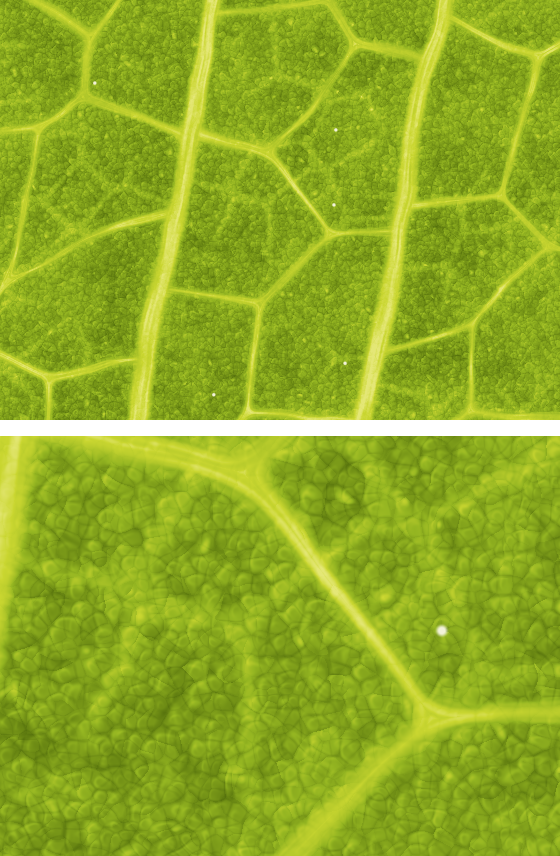
Top: the whole. Bottom: its middle third, enlarged.
This texture is drawn by a Shadertoy shader. Its source:

```glsl
// Close view of a green leaf: pale slanted main veins, a net of side veins
// between them, and small rounded tissue cells filling the gaps.
// Veins are Voronoi borders held within strips; tissue is finer Voronoi.

vec2 hash22(vec2 p) {
    vec3 a = fract(p.xyx * vec3(0.1031, 0.1030, 0.0973));
    a += dot(a, a.yzx + 33.33);
    return fract((a.xx + a.yz) * a.zy);
}

float noise(vec2 p) {
    vec2 i = floor(p), f = fract(p);
    f = f * f * (3.0 - 2.0 * f);
    return mix(mix(hash22(i).x, hash22(i + vec2(1, 0)).x, f.x),
               mix(hash22(i + vec2(0, 1)).x, hash22(i + vec2(1, 1)).x, f.x), f.y);
}

float smoothMin(float a, float b, float k) {
    float h = max(k - abs(a - b), 0.0) / k;
    return min(a, b) - 0.25 * k * h * h;
}

// Vector from p to the jittered site of one net cell
vec2 toSite(vec2 p, vec2 id, vec2 size, float seed) {
    vec2 jitter = 0.75 * (hash22(id + seed) - 0.5);
    float stagger = 0.5 * mod(id.x, 2.0);
    return (id + 0.5 + jitter + vec2(0, stagger)) * size - p;
}

// Distance to Voronoi borders, using only the given number of columns
float netDistance(vec2 p, vec2 size, float columns, float seed) {
    vec2 base = floor(p / size), closest = vec2(9);
    for (int k = 0; k < 25; k++) {
        vec2 id = base + vec2(k % 5 - 2, k / 5 - 2);
        if (id.x < 0.0 || id.x >= columns) continue;
        vec2 r = toSite(p, id, size, seed);
        if (dot(r, r) < dot(closest, closest)) closest = r;
    }
    float d = 1.0;
    for (int k = 0; k < 25; k++) {
        vec2 id = base + vec2(k % 5 - 2, k / 5 - 2);
        if (id.x < 0.0 || id.x >= columns) continue;
        vec2 r = toSite(p, id, size, seed), gap = r - closest;
        if (dot(gap, gap) > 1e-6)
            d = smoothMin(d, dot(0.5 * (r + closest), normalize(gap)), 0.02);
    }
    return d;
}

// Brightness of round cells: soft dark gaps, crescent rims, rare glints
float tissueCells(vec2 p) {
    vec2 base = floor(p), id = base, offset = vec2(0);
    float f1 = 9.0, f2 = 9.0;
    for (int k = 0; k < 9; k++) {
        vec2 c = base + vec2(k % 3 - 1, k / 3 - 1);
        vec2 r = c + hash22(c) - p;
        float d = length(r);
        if (d < f1) { f2 = f1; f1 = d; id = c; offset = r; }
        else f2 = min(f2, d);
    }
    vec2 h = hash22(id + 71.0);
    float ring = (f1 - 0.26 - 0.16 * h.y) / 0.13;
    float side = dot(offset / (f1 + 0.05), vec2(0.8, -0.6));
    float light = 0.06 * (h.x - 0.5) - 0.05 * smoothstep(0.3, 0.0, f2 - f1);
    light += exp(-ring * ring) * (0.035 + 0.045 * side) * (0.5 + h.x);
    return light + 0.22 * step(0.98, h.y) * smoothstep(0.45, 0.05, f1);
}

// Colour of the leaf for a given red level
vec3 leafColour(float level) {
    vec3 c = mix(vec3(0.46, 0.58, 0.09), vec3(0.58, 0.71, 0.13), min((level - 0.46) / 0.12, 1.0));
    c = mix(c, vec3(0.79, 0.84, 0.19), clamp((level - 0.58) / 0.21, 0.0, 1.0));
    return mix(c, vec3(0.87, 0.89, 0.40), clamp((level - 0.79) / 0.08, 0.0, 1.3));
}

void mainImage(out vec4 fragColor, in vec2 fragCoord) {
    vec2 p = fragCoord / iResolution.y;

    // Wavy, sheared strips with a main vein along each side
    vec2 w = p + 0.045 * (vec2(noise(p * 4.0), noise(p * 4.0 + 37.0)) - 0.5);
    w += 0.009 * (vec2(noise(p * 15.0 + 9.0), noise(p * 15.0 + 53.0)) - 0.5);
    float across = w.x - 0.2 * (w.y - 0.45) - 0.41;
    float strip = floor(across / 0.53);
    vec2 q = vec2(across - strip * 0.53, w.y + 3.0);

    // Signed distances to the vein edges
    float mainEdge = min(q.x, 0.53 - q.x) - 0.019 - 0.006 * noise(p * 5.0 + 80.0);
    float netEdge = netDistance(q, vec2(0.265, 0.40), 2.0, strip * 17.0 + 40.0);
    netEdge -= 0.006 + 0.007 * noise(p * 6.0 + 20.0);
    float edge = smoothMin(mainEdge, netEdge, 0.02);
    float vein = smoothstep(0.006, -0.006, edge);
    float mainVein = smoothstep(0.006, -0.010, mainEdge);

    // Green tissue: cloudy shade and two sizes of cells
    vec2 bend = 0.014 * vec2(noise(p * 55.0), noise(p * 55.0 + 15.0));
    float level = 0.513 + 0.08 * (noise(p * 7.0 + 5.0) - 0.5) + 0.06 * (noise(p * 26.0) - 0.5);
    float grain = tissueCells((p + bend) * 58.0 + 100.0) + 0.7 * tissueCells((p - bend) * 84.0 + 300.0);
    grain += 0.05 * (noise(p * 150.0) - 0.5);
    level += grain + 0.06 * exp(-max(edge, 0.0) / 0.013);

    // Faint, broken veinlets
    float fine = netDistance(q, vec2(0.1325, 0.17), 4.0, strip * 13.0 + 90.0);
    float shown = smoothstep(0.4, 0.7, noise(p * 6.0 + 61.0));
    level += 0.10 * shown * smoothstep(0.013, 0.001, fine);

    // Fibres run along the veins
    float netFibre = noise(vec2(netEdge * 330.0, (p.x + p.y) * 16.0));
    float mainFibre = noise(vec2(across * 230.0 + 50.0, p.y * 12.0));
    float netTone = 0.70 + 0.17 * (netFibre - 0.5) + 0.12 * (noise(p * 9.0 + 31.0) - 0.5);
    netTone += 0.09 * smoothstep(0.0, -0.009, netEdge);
    float mainTone = 0.83 + 0.14 * (mainFibre - 0.5) + 0.08 * (noise(p * 8.0 + 44.0) - 0.5);
    mainTone -= 0.07 * smoothstep(-0.012, 0.0, mainEdge);
    level = mix(level, mix(netTone, mainTone, mainVein) + 0.25 * grain, vein);
    vec3 colour = leafColour(level);

    // A few white specks
    vec2 tile = floor(p / 0.3), h = hash22(tile + 12.0);
    float speck = length(p / 0.3 - tile - 0.2 - 0.6 * h) * 0.3;
    colour = mix(colour, vec3(0.95, 0.95, 0.85), step(0.72, h.x) * smoothstep(0.006, 0.002, speck));

    fragColor = vec4(clamp(colour, 0.0, 1.0), 1.0);
}
```
